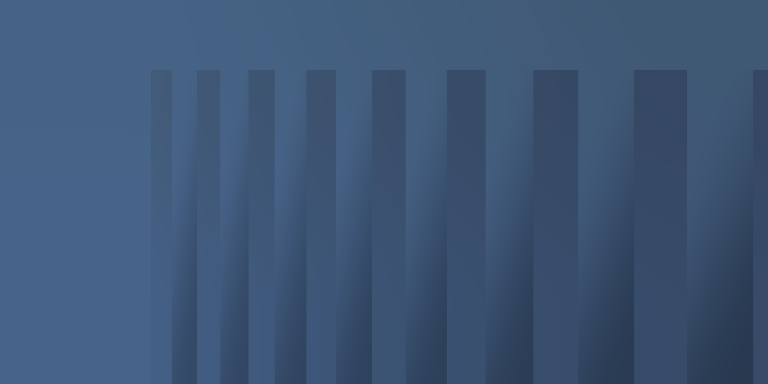
Reproduce this background procedurally as a Shadertoy shader.

```glsl
#define FIN_LEFT 0.3932
#define FIN_TOP 0.8177
#define FIN_STEP 0.1137
#define FIN_GROWTH 0.0525
#define FIN_WIDTH 0.465
#define SKY_LEFT vec3(0.278, 0.388, 0.538)
#define SKY_RIGHT vec3(0.250, 0.342, 0.462)
#define SHADOW vec3(0.155, 0.220, 0.312)

// Fin face: dim at its top, bluer toward the floor, darker to the right
vec3 finColor(float across, float depth) {
    float k = across * (2.0 - across);
    vec3 top = mix(vec3(0.260, 0.358, 0.475), vec3(0.207, 0.277, 0.383), k);
    vec3 foot = mix(vec3(0.265, 0.375, 0.525), vec3(0.215, 0.295, 0.410), k);
    return mix(top, foot, smoothstep(0.0, 0.8, depth));
}

// Recess between fins: shade deepens downward and toward the next fin
vec3 recessColor(vec3 sky, float gap, float across, float depth) {
    float shade = smoothstep(0.10, 1.15, depth + 0.42 * (gap - 0.4));
    return mix(sky, SHADOW, shade * mix(0.58, 1.0, across));
}

void mainImage(out vec4 fragColor, in vec2 fragCoord) {
    vec2 p = fragCoord / iResolution.y;
    float pixel = 1.0 / iResolution.y;

    // Broad backdrop gradient
    float dim = smoothstep(0.3, 2.1, p.x + 0.35 * (p.y - 0.6));
    vec3 sky = mix(SKY_LEFT, SKY_RIGHT, dim);
    sky += vec3(-0.004, 0.002, -0.012) * smoothstep(0.3, 1.0, p.y);

    // Perspective spacing: each fin is wider than the one before
    float u = p.x - FIN_LEFT;
    float scale = FIN_STEP + FIN_GROWTH * u;
    float n = u / scale;
    float blur = 0.5 * pixel * FIN_STEP / (scale * scale);

    float across = clamp(u / (2.0 - FIN_LEFT), 0.0, 1.0);
    float depth = clamp((FIN_TOP - p.y) / FIN_TOP, 0.0, 1.0);

    // Repeated fins and the recesses between them
    float halfFin = 0.5 * FIN_WIDTH;
    float edge = abs(fract(n - halfFin + 0.5) - 0.5) - halfFin;
    float fin = 1.0 - smoothstep(-blur, blur, edge);
    float gap = clamp((fract(n - halfFin) - halfFin) / (1.0 - FIN_WIDTH), 0.0, 1.0);
    vec3 panel = mix(recessColor(sky, gap, across, depth), finColor(across, depth), fin);

    // Panel outline
    float inside = smoothstep(-blur, blur, n)
                 * smoothstep(-0.5 * pixel, 0.5 * pixel, FIN_TOP - p.y);
    fragColor = vec4(mix(sky, panel, inside), 1.0);
}
```
